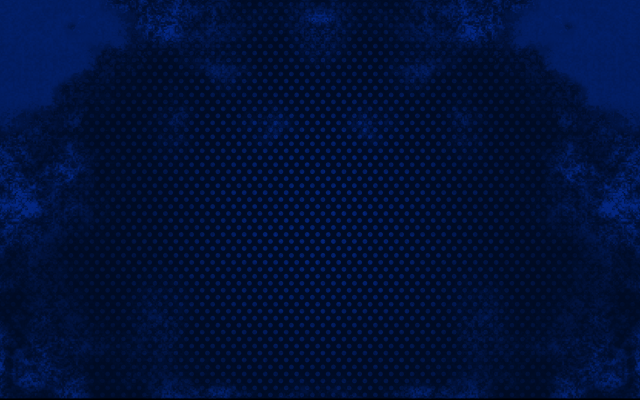
This background is drawn by a Shadertoy shader. Its source:

```glsl
float hash(vec2 p) {
    return fract(sin(dot(p, vec2(127.1, 311.7))) * 43758.5453);
}

float noise(vec2 p) {
    vec2 i = floor(p), f = fract(p);
    f = f * f * (3.0 - 2.0 * f);
    return mix(mix(hash(i), hash(i + vec2(1, 0)), f.x),
               mix(hash(i + vec2(0, 1)), hash(i + vec2(1, 1)), f.x), f.y);
}

float fbm(vec2 p) {
    float sum = 0.0, gain = 0.5;
    for (int i = 0; i < 5; i++) {
        sum += gain * noise(p);
        p = mat2(1.6, 1.2, -1.2, 1.6) * p + 7.3;
        gain *= 0.5;
    }
    return sum;
}

float blob(vec2 p, vec2 centre, vec2 radius) {
    p = (p - centre) / radius;
    return exp(-dot(p, p));
}

// Staggered rows of round dots
float dotGrid(vec2 p, float pixel) {
    vec2 cell = vec2(0.02625, 0.01744);
    p -= vec2(0.0073, 0.5708);
    float row = floor(p.y / cell.y + 0.5);
    p.x += 0.5 * cell.x * mod(row, 2.0);
    vec2 local = p - cell * floor(p / cell + 0.5);
    return 1.0 - smoothstep(-0.7 * pixel, 0.7 * pixel, length(local) - 0.0058);
}

void mainImage(out vec4 fragColor, in vec2 fragCoord) {
    float pixel = 1.0 / iResolution.y;
    vec2 p = vec2(fragCoord.x - 0.5 * iResolution.x, fragCoord.y) * pixel;
    vec2 q = vec2(abs(p.x), p.y);

    // Mirrored grunge at coarse and fine scales
    float rough = fbm(q * 13.0 + 3.0);
    float grain = noise(q * 260.0) * 0.6 + noise(q * 120.0 + 9.0) * 0.4;
    float wear = smoothstep(0.3, 0.8, 0.5 * grain + 0.55 * fbm(q * 45.0));

    // Solid paint in the upper corners, with a ragged border
    float reach = length((q - vec2(0.82, 1.02)) / vec2(0.33, 0.32));
    float corner = 1.0 - smoothstep(0.78, 1.12, reach + 1.1 * (rough - 0.48) + 0.35 * (grain - 0.5));

    // Worn patches around the dark centre
    float patches = 0.75 * blob(q, vec2(0.65, 0.55), vec2(0.09, 0.10));
    patches += 0.55 * blob(q, vec2(0.77, 0.50), vec2(0.08, 0.10));
    patches += 0.65 * blob(q, vec2(0.76, 0.18), vec2(0.10, 0.06));
    patches += 0.60 * blob(q, vec2(0.70, 0.08), vec2(0.13, 0.07));
    patches += 0.75 * blob(q, vec2(0.00, 0.96), vec2(0.06, 0.09));
    patches += 0.60 * blob(q, vec2(0.36, 0.93), vec2(0.13, 0.06));
    patches += 0.45 * blob(q, vec2(0.25, 0.82), vec2(0.06, 0.04));
    patches += 0.50 * blob(q, vec2(0.13, 0.69), vec2(0.05, 0.04));
    patches += 0.50 * blob(q, vec2(0.37, 0.71), vec2(0.04, 0.08));
    patches += 0.35 * blob(q, vec2(0.40, 0.18), vec2(0.06, 0.10));
    patches += 0.60 * blob(q, vec2(0.22, 0.00), vec2(0.25, 0.06));
    float rim = smoothstep(0.72, 1.25, length((q - vec2(0.0, 0.45)) / vec2(0.78, 0.60)));
    float cover = (patches + 0.6 * rim) * smoothstep(0.22, 0.65, rough);
    float paint = cover * (0.25 + 1.5 * wear);

    // Dots fade away from the middle
    float fade = blob(p, vec2(0.0, 0.46), vec2(0.48, 0.50));
    float dots = dotGrid(p, pixel) * (0.10 + 0.85 * fade) * (0.8 + 0.4 * grain);
    paint = max(paint, dots + 0.4 * paint);
    paint = mix(paint, 0.80 + 0.12 * (grain - 0.5) + 0.12 * (rough - 0.5), corner);

    vec3 navy = vec3(0.0, 0.043, 0.140);
    vec3 blue = vec3(0.01, 0.130, 0.440);
    vec3 color = mix(navy, blue, clamp(paint, 0.0, 1.15));
    color *= 0.94 + 0.12 * grain;

    // Thin dark lower border
    color *= smoothstep(0.002, 0.006, p.y);
    fragColor = vec4(color, 1.0);
}
```
